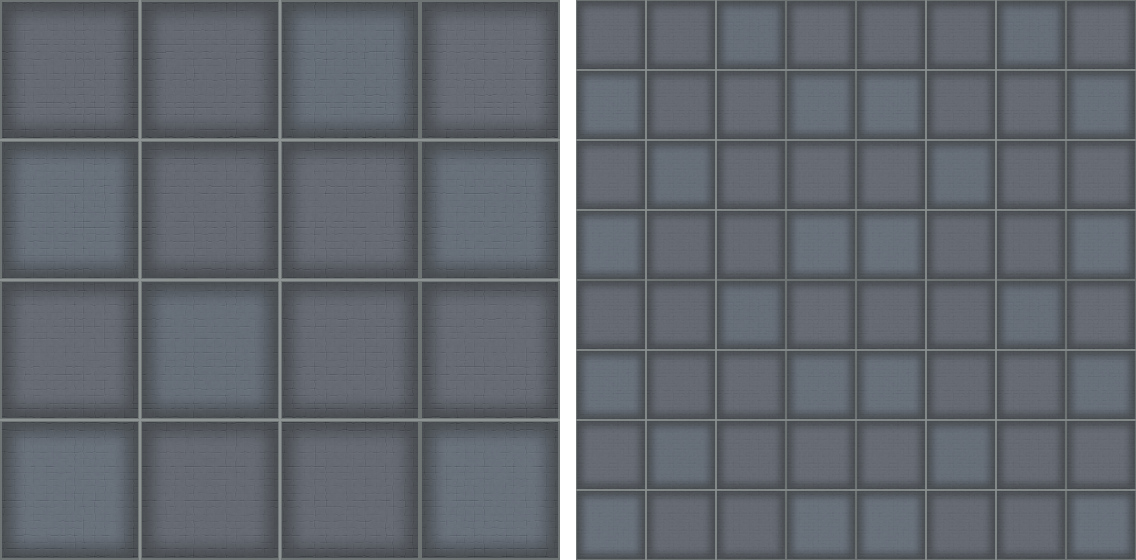
Left, the tile; right, the same tile 2 across and 2 down.
Give the GLSL for this texture, as a three.js fragment shader.

```glsl
// Four by four slate-blue panels with shaded rims, a faint broken weave and pale grey joints.
varying vec2 vUv;

float hash(vec2 p) {
  vec3 q = fract(vec3(p.xyx) * 0.1031);
  q += dot(q, q.yzx + 33.33);
  return fract((q.x + q.y) * q.z);
}

// Value noise along one line, wrapping after the given period
float lineNoise(float x, float row, float period) {
  float i = floor(x);
  float f = fract(x);
  float a = hash(vec2(mod(i, period), row));
  float b = hash(vec2(mod(i + 1.0, period), row));
  return mix(a, b, f * f * (3.0 - 2.0 * f));
}

// Embossed broken threads: p.x runs along them, p.y across
float threads(vec2 p, float count, float seed) {
  float y = p.y * count;
  float id = mod(floor(y), count) + seed;
  float wobble = lineNoise(p.x * 160.0, id + 91.0, 160.0) - 0.5;
  float center = 0.5 + 0.35 * (hash(vec2(id, 7.0)) - 0.5) + 0.14 * wobble;
  float d = (fract(y) - center) / count;
  float breaks = smoothstep(0.25, 0.75, lineNoise(p.x * 120.0, id, 120.0));
  float strength = mix(0.25, 1.0, hash(vec2(id, 23.0))) * (0.2 + 0.8 * breaks);
  float groove = 1.0 - smoothstep(0.0003, 0.0014, abs(d));
  float ridge = 1.0 - smoothstep(0.0003, 0.0015, abs(d + 0.0015));
  return strength * (0.4 * ridge - groove);
}

// Smooth noise on a wrapping square grid
float grain(vec2 p, float period) {
  vec2 i = floor(p);
  float low = lineNoise(p.x, mod(i.y, period) + 300.0, period);
  float high = lineNoise(p.x, mod(i.y + 1.0, period) + 300.0, period);
  return mix(low, high, smoothstep(0.0, 1.0, p.y - i.y));
}

void main() {
  vec2 grid = vUv * 4.0;
  vec2 cell = mod(floor(grid), 4.0);
  vec2 edge = 0.5 - abs(fract(grid) - 0.5);

  // Panel tint: blue at both ends of even rows, one stepping panel in odd rows
  float ends = step(1.0, abs(cell.x - 1.5));
  float stepping = 1.0 - step(0.5, abs(cell.x - 0.5 * (cell.y + 1.0)));
  float blue = mix(ends, stepping, mod(cell.y, 2.0));
  vec3 panel = mix(vec3(0.402, 0.417, 0.452), vec3(0.408, 0.438, 0.478), blue);
  panel *= 0.99 + 0.025 * hash(cell + 5.0);

  // Soft dark rim
  vec2 rim = smoothstep(vec2(-0.02), vec2(0.2), edge);
  vec3 color = mix(vec3(0.285, 0.302, 0.318), panel, rim.x * rim.y);

  // Weave and fine grain
  color += 0.065 * threads(vUv, 80.0, 0.0);
  color += 0.038 * threads(vUv.yx, 56.0, 150.0);
  color += 0.014 * (grain(vUv * 256.0, 256.0) - 0.5);

  // Joints: dull grey, with a pale core on the inner ones
  vec2 joint = 1.0 - smoothstep(vec2(0.011), vec2(0.017), edge);
  vec2 core = 1.0 - smoothstep(vec2(0.003), vec2(0.013), edge);
  vec2 index = mod(floor(grid + 0.5), 4.0);
  core *= step(0.5, index) * vec2(1.0 - step(2.5, index.x), 1.0);
  color = mix(color, vec3(0.43, 0.45, 0.45), max(joint.x, joint.y));
  color = mix(color, vec3(0.56, 0.58, 0.58), max(core.x, core.y));

  gl_FragColor = vec4(color, 1.0);
}
```
